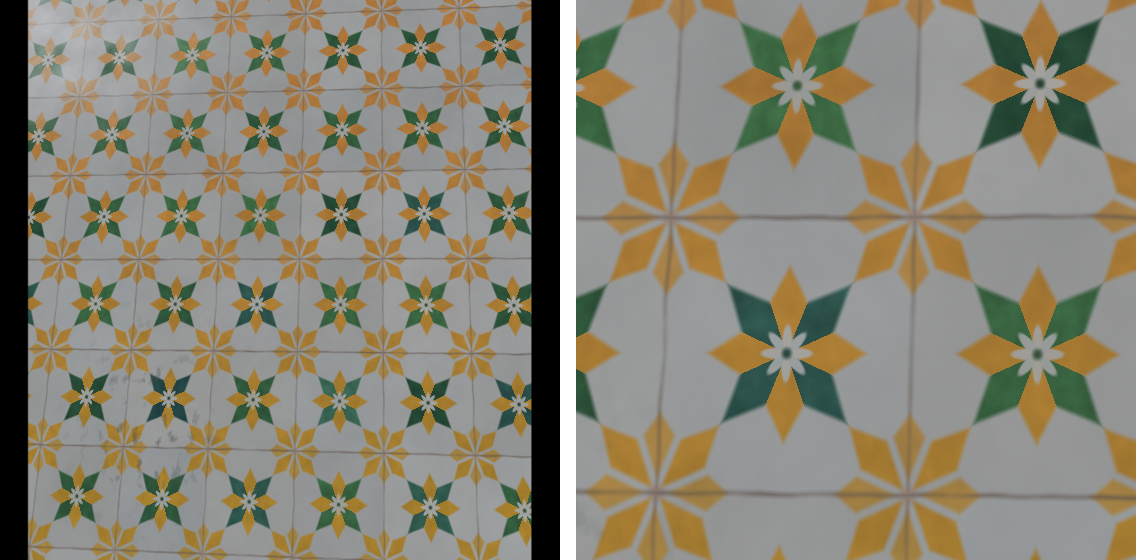
Left: the whole. Right: its middle third, enlarged.
Reproduce this pattern procedurally as a Shadertoy shader.

```glsl
// Glazed floor tiles seen at a slight slant: a green and ochre star in each
// tile, an ochre star at each tile corner. A projective map gives tile
// coordinates; folded eightfold kites draw the stars, gradient noise the wear.

#define TILE_SIZE    vec2(0.1504, 0.1621)
#define TILE_ORIGIN  vec2(0.6836, 0.5378)
#define PERSPECTIVE  vec2(-0.012, -0.033)
#define FRAME_X      vec2(0.050, 0.949)
#define EDGE_BLUR    0.013
#define GROUT_HALF   0.007
#define GLAZE        vec3(0.585, 0.595, 0.600)
#define OCHRE_FAR    vec3(0.690, 0.465, 0.220)
#define OCHRE_NEAR   vec3(0.660, 0.500, 0.165)
#define GREEN_LIGHT  vec3(0.230, 0.410, 0.250)
#define GREEN_DARK   vec3(0.080, 0.200, 0.160)
#define GLARE_COLOR  vec3(0.760, 0.770, 0.790)

const float SECTOR = 0.78539816;

float hash(vec2 p) {
    vec3 q = fract(vec3(p.xyx) * 0.1031);
    q += dot(q, q.yzx + 33.33);
    return fract((q.x + q.y) * q.z);
}

vec2 gradientAt(vec2 cell) {
    float angle = 6.2831853 * hash(cell);
    return vec2(cos(angle), sin(angle));
}

float gradientNoise(vec2 p) {
    vec2 i = floor(p), f = fract(p);
    vec2 s = f * f * f * (f * (f * 6.0 - 15.0) + 10.0);
    vec2 e = vec2(1.0, 0.0);
    float low = mix(dot(gradientAt(i), f), dot(gradientAt(i + e), f - e), s.x);
    float high = mix(dot(gradientAt(i + e.yx), f - e.yx),
                     dot(gradientAt(i + 1.0), f - 1.0), s.x);
    return mix(low, high, s.y);
}

float fbm(vec2 p) {
    float sum = 0.0, gain = 0.6;
    for (int i = 0; i < 4; i++) {
        sum += gain * gradientNoise(p);
        p = p * 2.03 + 17.3;
        gain *= 0.5;
    }
    return sum;
}

// Invert the slanted view; rows count downwards.
vec2 toTile(vec2 screen) {
    vec2 d = (screen - TILE_ORIGIN) * vec2(1.0, -1.0);
    vec2 colAxis = vec2(TILE_SIZE.x, -0.0004) - PERSPECTIVE.x * d;
    vec2 rowAxis = vec2(0.0009, TILE_SIZE.y) - PERSPECTIVE.y * d;
    return inverse(mat2(colAxis, rowAxis)) * d;
}

// Eight kites: x = distance to outline, y = distance to seam, z = 1 if diagonal.
vec3 kiteStar(vec2 p, float axisTip, float diagonalTip) {
    float angle = atan(p.y, p.x);
    float k = floor(angle / SECTOR + 0.5);
    angle -= k * SECTOR;
    vec2 q = length(p) * vec2(cos(angle), abs(sin(angle)));
    float diagonal = mod(k, 2.0);
    float tip = mix(axisTip, diagonalTip, diagonal);
    vec2 ray = vec2(cos(SECTOR * 0.5), sin(SECTOR * 0.5));
    vec2 shoulder = 0.2 * ray;
    vec2 normal = normalize(vec2(shoulder.y, tip - shoulder.x));
    float outline = dot(q - vec2(tip, 0.0), normal);
    return vec3(outline, q.x * ray.y - q.y * ray.x, diagonal);
}

float fill(float d, float blur) {
    return 1.0 - smoothstep(-blur, blur, d);
}

void mainImage(out vec4 fragColor, in vec2 fragCoord) {
    vec2 uv = fragCoord / iResolution.xy;
    float pixel = 1.0 / iResolution.y;
    float blur = max(EDGE_BLUR, pixel / TILE_SIZE.x);
    vec2 tile = toTile(uv);
    vec2 id = floor(tile);
    vec2 center = fract(tile) - 0.5;
    vec2 corner = fract(tile + 0.5) - 0.5;
    float cloud = fbm(tile * 1.3);
    float grain = fbm(tile * 9.0);

    // Glaze with small tone shifts between tiles
    vec3 glaze = GLAZE + 0.035 * (hash(id + 40.0) - 0.5) + 0.04 * cloud;
    glaze += vec3(0.012, 0.0, -0.008) * (hash(id + 71.0) - 0.3);
    vec3 ochre = mix(OCHRE_NEAR, OCHRE_FAR, smoothstep(0.1, 0.9, uv.y));
    ochre *= 0.97 + 0.12 * cloud + 0.08 * grain;
    vec3 color = glaze;

    // Corner star, split by pale seams; its axis petals are thinner
    vec3 star = kiteStar(corner, 0.285, 0.335);
    float gap = mix(0.020, 0.010, star.z);
    float petal = fill(max(star.x, gap - star.y), blur);
    color = mix(color, ochre, petal * mix(0.78, 0.95, star.z));
    color = mix(color, vec3(0.60, 0.51, 0.46), 0.7 * fill(length(corner) - 0.03, 0.02));

    // Central star in green and ochre
    star = kiteStar(center, 0.318, 0.350);
    float depth = 0.75 * hash(id + 9.0) + 0.4 * (0.6 - uv.y);
    vec3 green = mix(GREEN_LIGHT, GREEN_DARK, clamp(depth, 0.0, 1.0));
    green += vec3(0.0, 0.0, 0.07) * step(0.8, hash(id + 23.0));
    green *= 1.0 + 0.25 * grain;
    vec3 petalColor = mix(ochre, green, star.z);
    color = mix(color, petalColor, 0.96 * fill(star.x, blur));
    float rosette = length(center) - 0.080 - 0.024 * cos(8.0 * atan(center.y, center.x));
    color = mix(color, glaze + 0.04, 0.92 * fill(rosette, blur));
    color = mix(color, green * 0.7, 0.85 * fill(length(center) - 0.018, blur));

    // Uneven grout, stronger along the rows
    vec2 wobble = 0.012 * vec2(gradientNoise(tile.yx * 5.0), gradientNoise(tile * 5.0));
    vec2 line = abs(corner + wobble) - GROUT_HALF;
    vec2 grout = vec2(fill(line.x, blur), fill(line.y, blur)) * vec2(0.50, 0.72);
    float patchy = clamp(0.8 + 1.1 * fbm(tile * 3.0 + 5.0), 0.25, 1.0);
    color = mix(color, vec3(0.36, 0.32, 0.30), max(grout.x, grout.y) * patchy);

    // Scuffs at the lower left and a cloudy reflection at the upper left
    vec2 scuffAt = (uv - vec2(0.26, 0.23)) / vec2(0.10, 0.15);
    float scuff = smoothstep(0.12, 0.35, fbm(tile * vec2(7.0, 5.0) + 31.0));
    color = mix(color, vec3(0.30, 0.32, 0.31), 0.55 * scuff * exp(-dot(scuffAt, scuffAt)));
    vec2 glareAt = (uv - vec2(0.09, 0.94)) / vec2(0.23, 0.15);
    float glare = exp(-dot(glareAt, glareAt)) * (0.58 + 0.8 * fbm(tile * 1.8 + 12.0));
    color = mix(color, GLARE_COLOR, clamp(glare, 0.0, 0.85));
    color += 0.012 * grain;

    // Black bars at both sides
    vec2 inside = smoothstep(-pixel, pixel, vec2(uv.x - FRAME_X.x, FRAME_X.y - uv.x));
    fragColor = vec4(color * inside.x * inside.y, 1.0);
}
```
